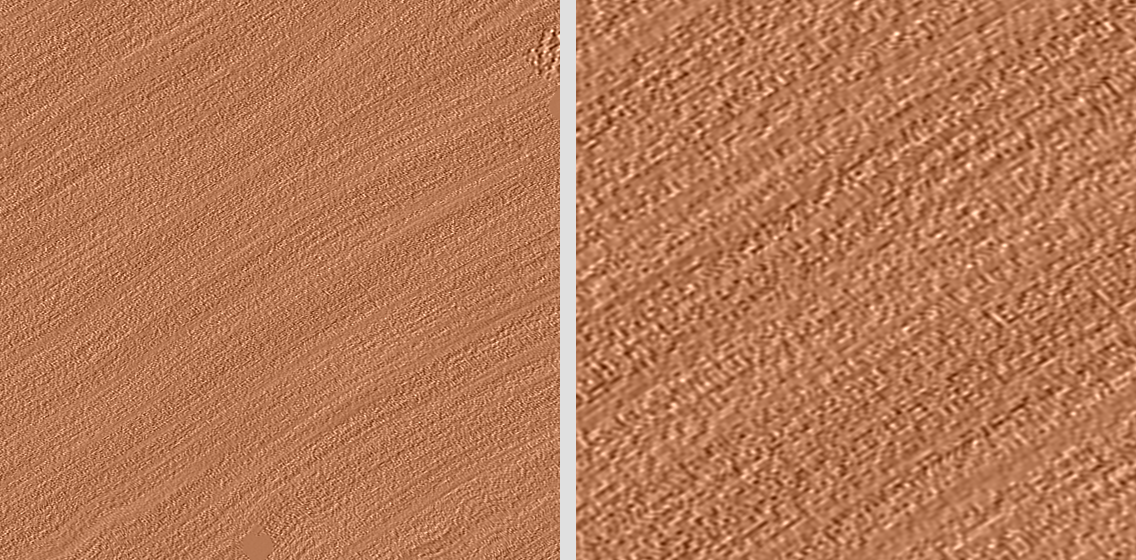
Left: the whole. Right: its middle third, enlarged.
A Shadertoy shader for this texture:

```glsl
// Clay-coloured surface combed diagonally: very fine embossed grain runs in
// narrow lanes parted by smooth hairlines, with a few worn or crumbled spots.
// Relief comes from differences of value noise, added equally to all channels.

float hash(vec2 p) {
    vec3 q = fract(p.xyx * vec3(0.1031, 0.1030, 0.0973));
    q += dot(q, q.yzx + 33.33);
    return fract((q.x + q.y) * q.z);
}

float noise(vec2 p) {
    vec2 cell = floor(p), f = fract(p);
    f = f * f * (3.0 - 2.0 * f);
    return mix(mix(hash(cell), hash(cell + vec2(1, 0)), f.x),
               mix(hash(cell + vec2(0, 1)), hash(cell + vec2(1, 1)), f.x), f.y);
}

mat2 rotation(float angle) {
    float c = cos(angle), s = sin(angle);
    return mat2(c, -s, s, c);
}

// Slope of the noise surface towards the light
float emboss(vec2 p, vec2 light) {
    return noise(p + light) - noise(p);
}

// Soft disc with a ragged rim
float spot(vec2 p, vec2 centre, float radius) {
    float rim = 0.8 * radius * (noise(p * 50.0) - 0.5);
    return smoothstep(radius, radius * 0.8, length(p - centre) + rim);
}

void mainImage(out vec4 fragColor, in vec2 fragCoord) {
    vec2 uv = fragCoord / iResolution.xy;

    // Turn the combing slightly in three places along the lower edge
    vec2 bent = uv;
    for (int i = 0; i < 3; i++) {
        vec2 centre = vec2(0.15 + 0.34 * float(i), 0.05);
        float turn = 0.22 * smoothstep(0.10, 0.02, length(uv - centre));
        bent = centre + rotation(turn) * (bent - centre);
    }

    // Flow coordinates: x along the strokes, y across them
    vec2 flow = rotation(0.53) * bent + 3.0;
    flow.y += 0.07 * noise(flow * vec2(1.6, 4.0)) + 0.008 * noise(flow * vec2(6.0, 14.0));

    // Narrow lanes of grain, thinning out to smooth lines between them
    float lane = noise(flow * vec2(3.0, 125.0));
    float broad = noise(flow * vec2(3.0, 24.0) + 17.0);
    float gap = smoothstep(0.12, 0.42, lane);
    float roughness = mix(0.5, 1.08, gap) * mix(0.88, 1.12, broad);

    // Pinpoint grain and short slanted ridges inside the lanes
    vec2 grainPos = vec2(flow.x * 330.0 + flow.y * 90.0, flow.y * 390.0);
    float grain = 0.30 * emboss(grainPos, vec2(0.7, -0.9));
    float phase = flow.x * 185.0 + flow.y * 80.0 + 1.3 * noise(flow * vec2(45.0, 150.0));
    float ridgeMask = smoothstep(0.25, 0.7, noise(flow * vec2(6.0, 75.0) + 41.0));
    float ridges = 0.06 * ridgeMask * sin(6.2832 * phase);
    float shade = roughness * (grain + ridges);

    // Long hairlines and slow tonal drift
    shade += 0.12 * emboss(flow * vec2(9.0, 235.0) + 71.0, vec2(0.0, -0.8));
    shade += 0.05 * (noise(flow * vec2(4.0, 120.0) + 29.0) - 0.5);
    shade -= 0.02 * (broad - 0.5);

    // Coarse crumbled spot and a rough scar at the right edge
    float coarse = 0.55 * emboss(rotation(0.5) * uv * vec2(170.0, 230.0), vec2(0.8, -0.8));
    shade = mix(shade, coarse, spot(uv, vec2(0.985, 0.905), 0.05));
    float scar = smoothstep(0.011, 0.003, abs(uv.x + uv.y - 1.685 + 0.03 * noise(uv * 40.0)));
    scar *= smoothstep(0.07, 0.03, length(uv - vec2(0.93, 0.755)));
    shade = mix(shade, coarse - 0.05, 0.7 * scar);

    // Smooth worn patches
    float worn = max(spot(uv, vec2(0.458, 0.022), 0.03), spot(uv, vec2(1.0, 0.81), 0.026));
    shade *= 1.0 - 0.95 * worn;

    // Highlights stretch a little further than shadows
    shade += 0.35 * shade * abs(shade) + 0.3 * shade * shade;
    vec3 clay = vec3(0.710, 0.470, 0.331);
    fragColor = vec4(clamp(clay + shade, 0.0, 1.0), 1.0);
}
```
